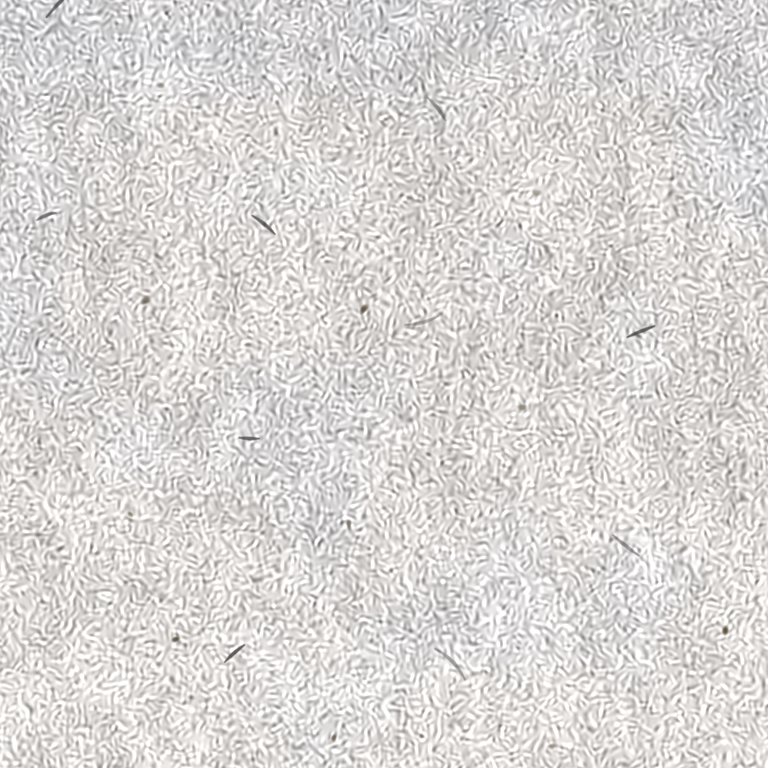
A WebGL 2 fragment shader for this texture:

```glsl
#version 300 es
precision highp float;
precision highp int;
// Pale recycled paper: a fine worm-like grain, soft cool and warm mottling,
// and a few dark fibres and specks. The grain is a sum of small randomly
// turned wave packets; fibres and specks are scattered by a quasi-random walk.

uniform vec2 u_resolution;
out vec4 fragColor;

const float TAU = 6.2831853;
const vec3  PAPER = vec3(0.859, 0.851, 0.844);
const vec3  WARM = vec3(0.007, 0.000, -0.006);
const vec3  COOL = vec3(-0.009, -0.004, 0.011);
const vec3  FIBRE_INK = vec3(0.26, 0.25, 0.26);
const vec3  SPECK_INK = vec3(0.30, 0.26, 0.18);
const float GRAIN_CELLS = 78.0;      // packet cells across the canvas
const float GRAIN_WAVES = 1.22;      // mean waves per cell
const float GRAIN_CONTRAST = 0.142;
const float MOTTLE_CONTRAST = 0.078;
const float TOP_SHADE = 0.034;       // darkening from bottom to top
const int   PACKETS = 2;             // packets per cell
const int   FIBRES = 10;
const int   SPECKS = 13;
const float FIBRE_WIDTH = 0.0024;
const float SPECK_RADIUS = 0.0046;

// Integer hash giving three values in 0..1
vec3 hash3(ivec3 key) {
    uvec3 v = uvec3(key) * 1664525u + 1013904223u;
    v.x += v.y * v.z; v.y += v.z * v.x; v.z += v.x * v.y;
    v ^= v >> 16u;
    v.x += v.y * v.z; v.y += v.z * v.x; v.z += v.x * v.y;
    return vec3(v >> 8u) / 16777216.0;
}

mat2 rotation(float angle) {
    float c = cos(angle), s = sin(angle);
    return mat2(c, -s, s, c);
}

// Smooth value noise in -1..1
float smoothNoise(vec2 p, int seed) {
    ivec2 cell = ivec2(floor(p));
    vec2 f = fract(p);
    f = f * f * f * (f * (f * 6.0 - 15.0) + 10.0);
    float a = hash3(ivec3(cell, seed)).x;
    float b = hash3(ivec3(cell + ivec2(1, 0), seed)).x;
    float c = hash3(ivec3(cell + ivec2(0, 1), seed)).x;
    float d = hash3(ivec3(cell + ivec2(1, 1), seed)).x;
    return 2.0 * mix(mix(a, b, f.x), mix(c, d, f.x), f.y) - 1.0;
}

// Band-limited grain made of short wave packets
float wormGrain(vec2 p) {
    ivec2 cell = ivec2(floor(p));
    float sum = 0.0;
    for (int y = -1; y <= 1; y++)
    for (int x = -1; x <= 1; x++)
    for (int k = 0; k < PACKETS; k++) {
        ivec2 id = cell + ivec2(x, y);
        vec3 place = hash3(ivec3(id, 2 * k));
        vec3 wave = hash3(ivec3(id, 2 * k + 1));
        vec2 r = p - vec2(id) - place.xy;
        float envelope = max(1.0 - dot(r, r), 0.0);
        // Wave directions lean sideways, so strokes run rather upright
        float angle = 0.5 * TAU * wave.x;
        angle -= 0.18 * sin(2.0 * angle);
        float frequency = GRAIN_WAVES * mix(0.62, 1.38, wave.y);
        float phase = frequency * dot(r, vec2(cos(angle), sin(angle))) + wave.z;
        sum += envelope * envelope * envelope * cos(TAU * phase);
    }
    return sum;
}

// Evenly spread but irregular positions
vec2 scatter(int i, vec2 start) {
    return fract(start + float(i) * vec2(0.7549, 0.5698));
}

// Coverage of one tapered, bent fibre lying along x
float fibre(vec2 p, float halfLength, float bend, float soft) {
    float along = clamp(p.x, -halfLength, halfLength);
    float slope = 2.0 * bend * along;
    float across = (p.y - bend * along * along) / sqrt(1.0 + slope * slope);
    float t = along / halfLength;
    float width = FIBRE_WIDTH * (1.0 - 0.6 * t * t);
    float d = length(vec2(p.x - along, across)) - width;
    return 1.0 - smoothstep(-soft, soft, d);
}

void main() {
    vec2 uv = gl_FragCoord.xy / u_resolution.y;
    float soft = max(0.0014, 0.75 / u_resolution.y);

    // Paper tone: cooler and a little darker towards the top
    float patches = smoothNoise(uv * 5.0, 21) + 0.6 * smoothNoise(uv * 12.0, 22);
    float coolness = smoothstep(-0.8, 1.2, 0.7 * patches + 1.3 * (uv.y - 0.5));
    float mottle = 0.6 * smoothNoise(uv * vec2(42.0, 30.0), 23)
                 + 0.35 * smoothNoise(uv * vec2(20.0, 9.0), 24);
    vec3 colour = PAPER + mix(WARM, COOL, coolness);
    colour += MOTTLE_CONTRAST * mottle - TOP_SHADE * (uv.y - 0.5);
    colour += GRAIN_CONTRAST * wormGrain(uv * GRAIN_CELLS);

    // Fibres: some nearly straight, a few strongly hooked
    for (int i = 0; i < FIBRES; i++) {
        vec3 shape = hash3(ivec3(i, 7, 31));
        vec3 pose = hash3(ivec3(i, 8, 32));
        vec2 p = rotation(TAU * (pose.x - 0.5) * 0.3) * (uv - scatter(i, vec2(0.55, 0.58)));
        float bend = 34.0 * (shape.y - 0.5) * shape.z;
        float cover = fibre(p, mix(0.012, 0.032, shape.x), bend, soft);
        colour = mix(colour, FIBRE_INK, cover * mix(0.4, 0.85, pose.y));
    }

    // Specks: small, soft and slightly oval
    for (int i = 0; i < SPECKS; i++) {
        vec3 look = hash3(ivec3(i, 9, 33));
        vec2 p = rotation(TAU * look.x) * (uv - scatter(i, vec2(0.17, 0.33)));
        float d = length(p * vec2(0.75, 1.15)) / (SPECK_RADIUS * mix(0.8, 1.3, look.y));
        float cover = 1.0 - smoothstep(0.25, 1.2, d);
        colour = mix(colour, SPECK_INK, cover * mix(0.35, 0.9, look.z));
    }

    fragColor = vec4(clamp(colour, 0.0, 1.0), 1.0);
}
```
